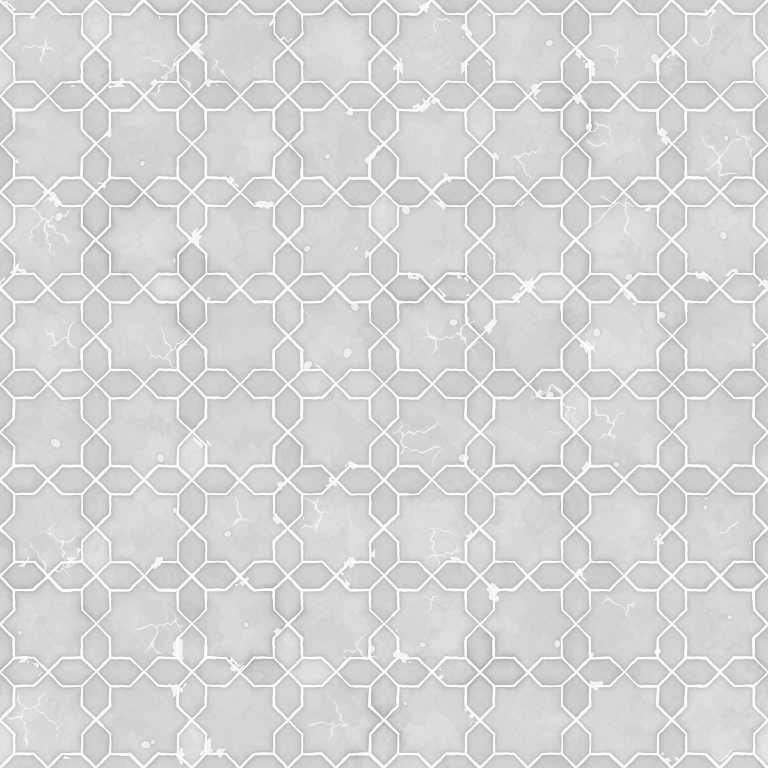
This texture map is drawn by a WebGL 2 fragment shader. Its source:

```glsl
#version 300 es
precision highp float;
// Grey stone mosaic: an 8 by 8 grid of eight-pointed stars, parted by long hexagons.
// Each cell is folded to one octant to measure the pale grout lines; periodic
// cellular noise gives the cloudy stone, cracks and chips, and wraps at the edges.
uniform vec2 u_resolution;
out vec4 fragColor;

float hash(vec2 p) {
  vec3 q = fract(p.xyx * vec3(0.1031, 0.1030, 0.0973));
  q += dot(q, q.yzx + 33.33);
  return fract((q.x + q.y) * q.z);
}

vec2 hash2(vec2 p) {
  return vec2(hash(p + 3.7), hash(p + 51.3));
}

float segment(vec2 p, vec2 a, vec2 b) {
  vec2 ap = p - a, ab = b - a;
  return length(ap - ab * clamp(dot(ap, ab) / dot(ab, ab), 0.0, 1.0));
}

// x: distance to the nearest site, y: distance to the border, z: random value
vec3 cellular(vec2 p, float period) {
  vec2 base = floor(p), nearest = vec2(0.0), second = vec2(0.0);
  float f1 = 9.0, f2 = 9.0, id = 0.0;
  for (int j = -1; j <= 1; j++)
    for (int i = -1; i <= 1; i++) {
      vec2 site = base + vec2(i, j), wrapped = mod(site, period);
      vec2 r = site + hash2(wrapped) - p;
      float d = dot(r, r);
      if (d < f1) {
        f2 = f1; second = nearest;
        f1 = d; nearest = r; id = hash(wrapped + 17.0);
      } else if (d < f2) {
        f2 = d; second = r;
      }
    }
  return vec3(sqrt(f1), (f2 - f1) / (2.0 * length(second - nearest) + 1e-4), id);
}

void main() {
  vec2 p = gl_FragCoord.xy / u_resolution * 8.0;
  float px = 8.0 / u_resolution.y;
  const float TURN = 0.785398; // one sine period over the whole canvas

  // Uneven layered sines, whole periods so that the canvas tiles
  vec2 wave = sin(p.yx * TURN * 13.0 + 1.3) + 0.6 * sin(p * TURN * 29.0 + p.yx * TURN * 17.0);
  vec2 ripple = sin(p.yx * TURN * 67.0 + 2.0 * wave);
  vec2 cell = mod(floor(p), 8.0);
  vec2 q = fract(p) - 0.5;

  // Star and hexagon outline in one folded octant
  vec2 a = abs(q + 0.0025 * wave + 0.0015 * ripple);
  bool upright = a.x > a.y;
  if (!upright) a = a.yx;
  vec2 notch = vec2(0.3536, 0.1464), corner = vec2(0.3536);
  float d = min(segment(a, vec2(0.5, 0.0), notch),
            min(segment(a, notch, corner), segment(a, corner, vec2(0.5))));
  bool star = a.x < 0.3536 || a.x + a.y < 0.5;

  // Tone of each tile
  vec2 hexId = upright ? vec2(round(p.x) * 2.0, floor(p.y * 2.0))
                       : vec2(floor(p.x * 2.0), round(p.y) * 2.0);
  float tileRandom = star ? hash(cell + 5.0)
                          : hash(mod(hexId, 16.0) + (upright ? 40.0 : 80.0));
  float shade = star ? 0.845 + 0.014 * (tileRandom - 0.5)
                     : 0.826 + 0.03 * (tileRandom - 0.5);
  if (!star && tileRandom > 0.94) shade += 0.035;

  // Cloudy stone in overlapping patches with faint veins between them
  vec3 broad = cellular(p * 1.5 + 0.12 * wave + 0.04 * ripple, 12.0);
  vec3 fine = cellular(p * 4.0 + 0.18 * wave.yx + 0.08 * ripple, 32.0);
  shade += 0.03 * (broad.z - 0.5) * smoothstep(0.0, 0.06, broad.y);
  shade += 0.034 * (fine.z - 0.5) * smoothstep(0.0, 0.08, fine.y);
  shade -= 0.018 * (1.0 - smoothstep(0.0, 0.05, broad.y));
  shade += 0.006 * ripple.x * ripple.y;

  // Narrow shadow beside the grout, deeper in stained patches
  float stain = smoothstep(0.78, 1.0, broad.z);
  shade -= (0.15 + 0.07 * fine.z + 0.05 * stain) * exp(-d / 0.023);
  shade -= 0.065 * stain * exp(-d / 0.1) * smoothstep(0.0, 0.08, broad.y);

  // Branching hairline cracks around a random spot in some cells
  vec2 crackSpot = (hash2(cell + 23.0) - 0.5) * 0.6;
  float reach = 0.12 + 0.26 * hash(cell + 61.0);
  float crackArea = step(0.58, hash(cell + 91.0))
                  * (1.0 - smoothstep(reach * 0.6, reach, length(q - crackSpot)));
  float crack = cellular(p * 3.0 + 0.06 * wave + 0.04 * ripple + 0.5, 24.0).y / 3.0;
  float hairline = 1.0 - smoothstep(0.002, 0.003 + px, crack);
  shade = mix(shade, 0.97, 0.85 * hairline * crackArea);

  // Small pale oval pits with a dark rim
  for (int i = 0; i < 3; i++) {
    vec2 seed = cell + float(i) * 13.0 + 107.0;
    vec2 r = q - (hash2(seed) - 0.5) * 0.78;
    float angle = 6.2832 * hash(seed + 9.0);
    r = mat2(cos(angle), -sin(angle), sin(angle), cos(angle)) * r;
    float size = 0.025 + 0.034 * hash(seed + 31.0);
    float pit = length(r * vec2(1.0, 1.3)) - size;
    float present = step(0.8, hash(seed + 47.0));
    shade -= 0.08 * present * exp(-abs(pit) / 0.01);
    shade = mix(shade, 0.93, present * (1.0 - smoothstep(-px, px * 0.5, pit)));
  }

  // Thin worn grout lines, with small chips broken out beside them
  float halfWidth = 0.0105 + 0.005 * fine.z + 0.0015 * wave.x;
  float grout = 1.0 - smoothstep(halfWidth - 0.6 * px, halfWidth + 0.6 * px, d);
  vec3 flake = cellular(p * 8.0 + 0.25 * wave + 0.2 * ripple, 64.0);
  float chip = step(0.965, flake.z) * smoothstep(0.06, 0.06 + 6.0 * px, flake.y)
             * (1.0 - smoothstep(0.045, 0.045 + px, d));
  shade = mix(shade, 0.985, max(grout, 0.85 * chip));

  fragColor = vec4(vec3(shade), 1.0);
}
```
